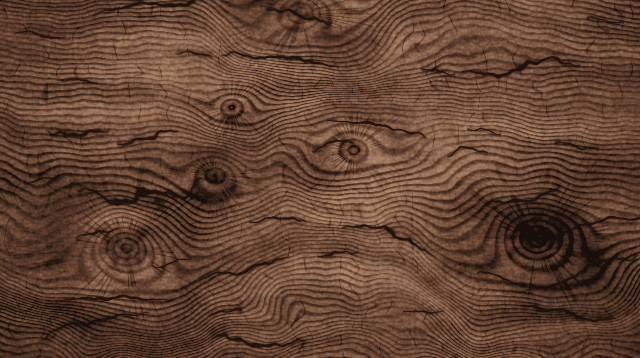
Write a WebGL 1 fragment shader that draws this texture.

```glsl
precision highp float;
// Weathered brown plank: wavy growth rings around knots, drying cracks and fine checks.

uniform vec2 u_resolution;

const vec3 DARK_BROWN = vec3(0.09, 0.052, 0.038);
const vec3 MID_BROWN = vec3(0.38, 0.245, 0.178);
const vec3 LIGHT_BROWN = vec3(0.69, 0.53, 0.415);

// Knots: centre x as share of width, centre y, radius of influence
const vec3 KNOT_LEFT = vec3(0.198, 0.307, 0.25);
const vec3 KNOT_RIGHT = vec3(0.840, 0.330, 0.25);
const vec3 KNOT_TOP = vec3(0.471, 0.965, 0.17);
const vec3 KNOT_MIDDLE = vec3(0.553, 0.580, 0.13);
const vec3 KNOT_SMALL = vec3(0.362, 0.700, 0.08);
const vec3 KNOT_FAINT = vec3(0.336, 0.510, 0.10);

const float BASE_TONE = 0.83;
const float RING_COUNT = 62.0;
const float RING_DEPTH = 0.37;
const float VIGNETTE = 0.28;
const float CRACK_COLUMNS = 5.0;
const float CRACK_ROWS = 7.0;

float hash(vec2 p) {
  vec3 q = fract(p.xyx * 0.1031);
  q += dot(q, q.yzx + 33.33);
  return fract((q.x + q.y) * q.z);
}

float cornerSlope(vec2 cell, vec2 offset) {
  float angle = 6.2832 * hash(cell);
  return dot(vec2(cos(angle), sin(angle)), offset);
}

// Gradient noise, roughly -0.7 to 0.7
float noise(vec2 p) {
  vec2 i = floor(p), f = fract(p);
  vec2 u = f * f * f * (f * (f * 6.0 - 15.0) + 10.0);
  vec2 e = vec2(1.0, 0.0);
  return mix(mix(cornerSlope(i, f), cornerSlope(i + e, f - e), u.x),
             mix(cornerSlope(i + e.yx, f - e.yx), cornerSlope(i + e.xx, f - e.xx), u.x), u.y);
}

// Bends the grain into rings; adds shade, radial checks and knot coverage
void addKnot(vec3 knot, vec2 p, float aspect, inout float grain, inout float shade, inout float cover) {
  vec2 v = (p - vec2(knot.x * aspect, knot.y)) * vec2(0.8, 1.0);
  float d = length(v) * (1.0 + 0.4 * noise(p * 6.0 + knot.xy * 9.0));
  float r = d / knot.z;
  float weight = exp(-r * r);
  grain = mix(grain, knot.y + d, weight);
  cover = max(cover, weight);

  float heart = 1.0 - smoothstep(0.08, 0.32, r + 0.2 * noise(p * 26.0));
  float blotch = smoothstep(-0.2, 0.4, noise(p * vec2(4.0, 6.0) + knot.xy * 31.0));
  shade += heart * (0.34 + 0.35 * noise(p * 45.0)) + 0.34 * weight * blotch;

  float ray = abs(noise(v / max(length(v), 0.001) * 6.0 + knot.xy * 47.0));
  float rayWidth = min(0.012 / max(d, 0.001), 0.3);
  float broken = smoothstep(-0.05, 0.15, noise(p * 13.0 + 5.0));
  shade += 0.26 * (1.0 - smoothstep(0.3 * rayWidth, rayWidth, ray)) * broken * weight * smoothstep(0.1, 0.3, r);
}

// Long tapered cracks: x is the dark gap, y the soft shadow beside it
vec2 crackLayer(vec2 p, float aspect) {
  float edge = 1.1 / u_resolution.y;
  vec2 result = vec2(0.0);
  for (float row = 0.0; row < CRACK_ROWS; row++) {
    for (float column = 0.0; column < CRACK_COLUMNS; column++) {
      vec2 id = vec2(column, row) + 11.0;
      float size = hash(id + 40.0);
      vec2 jitter = vec2(hash(id), hash(id + 20.0));
      vec2 v = p - (vec2(column, row) + jitter) / vec2(CRACK_COLUMNS, CRACK_ROWS) * vec2(aspect, 1.0);
      v.y -= v.x * mix(-0.15, 0.28, hash(id + 60.0));
      float along = v.x / mix(0.05, 0.25, size * size);
      float taper = max(1.0 - along * along, 0.0);
      float halfWidth = mix(0.0015, 0.005, size) * taper;
      float gap = 1.0 - smoothstep(halfWidth - 0.5 * edge, halfWidth + edge, abs(v.y));
      float shadow = 1.0 - smoothstep(0.0, 0.018, abs(v.y));
      result = max(result, vec2(gap, shadow) * smoothstep(0.0, 0.2, taper));
    }
  }
  return result;
}

// Short hairlines that cross the grain
float checkLayer(vec2 p, float grain) {
  vec2 uv = vec2(p.x * 25.0 + 1.2 * noise(p * 17.0), grain * 17.0);
  uv.x += hash(vec2(floor(uv.y), 7.0));
  vec2 s = fract(uv);
  float present = step(0.62, hash(floor(uv) + 80.0));
  float reach = smoothstep(0.0, 0.3, s.y) * (1.0 - smoothstep(0.7, 1.0, s.y));
  return present * reach * (1.0 - smoothstep(0.02, 0.1, abs(s.x - 0.5)));
}

void main() {
  float aspect = u_resolution.x / u_resolution.y;
  vec2 p = gl_FragCoord.xy / u_resolution.y;

  // Grain height field, first wavy, then wrapped around the knots
  float wave = 0.17 * noise(p * vec2(1.5, 2.2) + 3.0) + 0.05 * noise(p * vec2(3.5, 5.0) + 8.0);
  float jag = 0.014 * noise(p * 9.0) + 0.005 * noise(p * 28.0);
  float grain = p.y + wave + jag;
  float shade = 0.0, cover = 0.0;
  addKnot(KNOT_LEFT, p, aspect, grain, shade, cover);
  addKnot(KNOT_RIGHT, p, aspect, grain, shade, cover);
  addKnot(KNOT_TOP, p, aspect, grain, shade, cover);
  addKnot(KNOT_MIDDLE, p, aspect, grain, shade, cover);
  addKnot(KNOT_SMALL, p, aspect, grain, shade, cover);
  addKnot(KNOT_FAINT, p, aspect, grain, shade, cover);

  // Growth rings, bands and fibres
  float s = fract(grain * RING_COUNT);
  float ring = smoothstep(0.3, 0.75, s) * (1.0 - smoothstep(0.78, 1.0, s));
  float ringStrength = clamp(0.9 + 1.1 * noise(p * vec2(3.0, 5.0) + 19.0), 0.3, 1.4);
  float tone = BASE_TONE - RING_DEPTH * ring * ringStrength - shade;
  tone += 0.26 * noise(vec2(p.x * 1.6, grain * 15.0)) + 0.28 * noise(p * vec2(1.8, 3.2) + 27.0);
  tone += 0.17 * noise(p * vec2(55.0, 110.0)) + 0.14 * noise(p * 135.0) + 0.12 * noise(p * vec2(14.0, 30.0));

  // Light falls on the upper middle
  vec2 fromLight = (p - vec2(0.53 * aspect, 0.62)) / vec2(1.0, 0.72);
  tone -= VIGNETTE * dot(fromLight, fromLight);

  // Checks and cracks
  tone -= 0.24 * checkLayer(p, grain) * (1.0 - cover);
  float crackJag = 0.03 * noise(p * 7.0 + 2.0) + 0.016 * noise(p * 19.0) + 0.007 * noise(p * 45.0);
  vec2 crack = crackLayer(p + vec2(0.0, 0.8 * wave + crackJag), aspect);
  tone = mix(tone - 0.14 * crack.y, 0.02, 0.93 * crack.x);

  tone = clamp(tone, 0.0, 1.0);
  vec3 color = mix(DARK_BROWN, MID_BROWN, min(tone * 2.0, 1.0));
  color = mix(color, LIGHT_BROWN, max(tone * 2.0 - 1.0, 0.0));
  gl_FragColor = vec4(color, 1.0);
}
```
